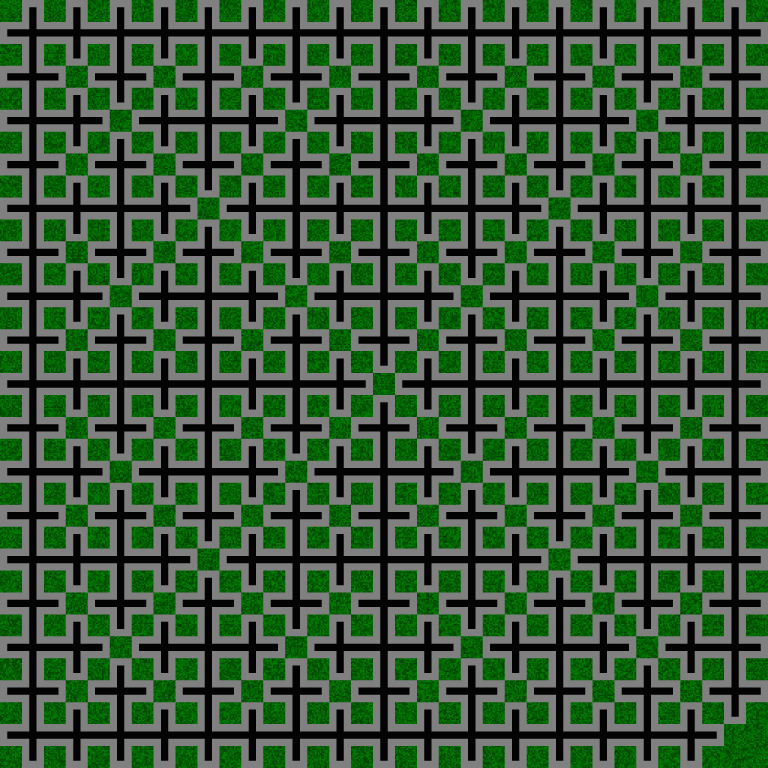
Reproduce this pattern procedurally as a Shadertoy shader.

```glsl
const int NODES = 17;   // crossings along each side

float hash(vec2 p) {
    vec3 q = fract(p.xyx * 0.1031);
    q += dot(q, q.yzx + 33.33);
    return fract((q.x + q.y) * q.z);
}

int lowBit(int n) { return n & -n; }

// A crossing is left open where both indices share the same power of two;
// everything beyond the border counts as open too.
bool isOpen(ivec2 node) {
    if (any(lessThan(node, ivec2(0))) || any(greaterThanEqual(node, ivec2(NODES)))) return true;
    return node.x > 0 && lowBit(node.x) == lowBit(node.y);
}

vec3 grass(vec2 uv) {
    float grain = hash(floor(uv * 512.0));
    return vec3(0.0, mix(0.25, 0.51, grain), 0.0);
}

vec3 pavement(bool onLine) { return vec3(onLine ? 0.01 : 0.5); }

vec3 pattern(vec2 uv) {
    // Each cell is split into 3 x 3 parts: border, line, border
    ivec2 part = ivec2(floor(uv * float(3 * (2 * NODES + 1))));
    ivec2 cell = part / 3;
    ivec2 sub = part % 3;
    ivec2 odd = cell & 1;

    // Blocks between the roads
    if (odd == ivec2(0)) return grass(uv);

    // Crossings
    if (odd == ivec2(1)) {
        if (isOpen(cell / 2)) return grass(uv);
        return pavement(sub.x == 1 || sub.y == 1);
    }

    // Links: turn vertical ones so that x always runs along the road
    if (odd.x == 1) {
        cell = cell.yx;
        sub = sub.yx;
    }
    ivec2 next = cell / 2;
    bool openBefore = isOpen(next - ivec2(1, 0));
    bool openAfter = isOpen(next);
    if (openBefore && openAfter) return grass(uv);
    bool capped = (sub.x == 0 && openBefore) || (sub.x == 2 && openAfter);
    return pavement(sub.y == 1 && !capped);
}

void mainImage(out vec4 fragColor, in vec2 fragCoord) {
    // Average a 4 x 4 grid of samples to smooth the edges
    vec3 total = vec3(0.0);
    for (int i = 0; i < 16; i++) {
        vec2 offset = (vec2(i % 4, i / 4) + 0.5) / 4.0 - 0.5;
        vec2 uv = (fragCoord + offset) / iResolution.xy;
        total += pattern(vec2(uv.x, 1.0 - uv.y));   // rows count from the top
    }
    fragColor = vec4(total / 16.0, 1.0);
}
```
